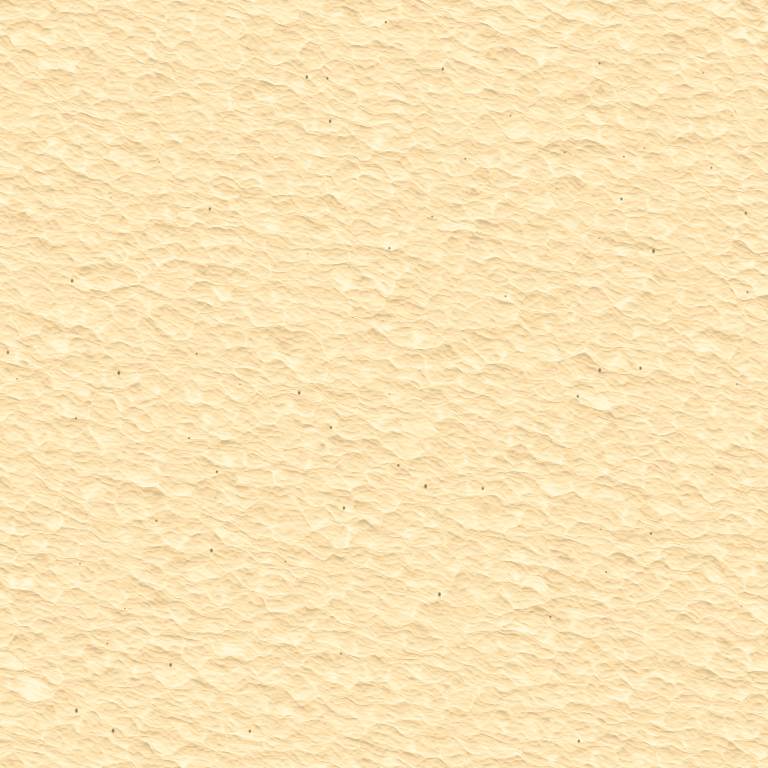
Give the GLSL for this texture, as a WebGL 2 fragment shader.

```glsl
#version 300 es
precision highp float;

uniform vec2 u_resolution;
out vec4 fragColor;

#define RIPPLE_ANGLE -0.33
#define RIPPLE_CELLS vec2(25.0, 52.0)
#define WRINKLE_CELLS vec2(56.0, 118.0)
#define GRAIN_CELLS vec2(135.0, 235.0)
#define RIPPLE_GAIN 1.35
#define WRINKLE_GAIN 1.65
#define GRAIN_GAIN 2.0
#define CREST_GAIN 2.9
#define CONTRAST 1.35
#define SPECK_CELLS 17.0
#define SPECK_SHARE 0.22
#define SPECK_COLOR vec3(0.50, 0.41, 0.29)

const vec3 SAND[6] = vec3[6](
    vec3(0.94, 0.82, 0.62), vec3(0.98, 0.87, 0.67), vec3(1.00, 0.90, 0.71),
    vec3(1.00, 0.93, 0.75), vec3(1.00, 0.95, 0.79), vec3(1.00, 0.97, 0.84));

vec2 hash2(vec2 p) {
    vec3 q = fract(p.xyx * vec3(0.1031, 0.1030, 0.0973));
    q += dot(q, q.yzx + 33.33);
    return fract((q.xx + q.yz) * q.zy);
}

// Soft cellular noise: xy = slope towards the cell centre, z = crest between cells
vec3 cellSlope(vec2 p, float sharpness) {
    vec2 base = floor(p);
    vec2 slope = vec2(0.0);
    float total = 0.0, squares = 0.0;
    for (int y = -1; y <= 1; y++) {
        for (int x = -1; x <= 1; x++) {
            vec2 cell = base + vec2(x, y);
            vec2 toCentre = cell + hash2(cell) - p;
            float weight = exp(-sharpness * dot(toCentre, toCentre));
            slope += weight * toCentre;
            total += weight;
            squares += weight * weight;
        }
    }
    return vec3(slope / total, 1.0 - squares / (total * total));
}

// Bends the ripples so that their crests meander
vec2 meander(vec2 p) {
    vec2 drift = cellSlope(p * vec2(11.0, 15.0) + 5.3, 4.0).xy;
    vec2 bend = cellSlope(p * vec2(43.0, 50.0) + 21.7, 5.0).xy;
    float wave = sin(p.x * 131.0 + 4.0 * sin(p.y * 31.0)) * 0.0016;
    return p + drift * 0.012 + bend * 0.0075 + vec2(0.0, wave);
}

// Light falls from above and slightly from the left
float lit(vec2 slope) {
    return dot(slope, vec2(-0.25, 1.0));
}

vec3 sandColor(float tone) {
    float t = clamp(tone, 0.0, 4.999);
    int i = int(t);
    vec3 color = mix(SAND[i], SAND[i + 1], fract(t));
    return color * (1.0 + 0.06 * clamp(tone, -1.5, 0.0));
}

// Sparse dark grains with soft edges
float specks(vec2 uv) {
    vec2 p = uv * SPECK_CELLS;
    vec2 cell = floor(p);
    vec2 kind = hash2(cell + 71.0);
    vec2 offset = p - cell - mix(vec2(0.15), vec2(0.85), hash2(cell + 13.0));
    float radius = mix(0.022, 0.046, kind.y * kind.y);
    float dist = length(offset * mix(vec2(0.8, 1.2), vec2(1.2, 0.8), kind.y));
    float shape = 1.0 - smoothstep(radius * 0.2, radius * 1.3, dist);
    return shape * step(kind.x, SPECK_SHARE) * mix(0.4, 0.9, kind.y);
}

void main() {
    vec2 uv = gl_FragCoord.xy / u_resolution.y;
    float c = cos(RIPPLE_ANGLE), s = sin(RIPPLE_ANGLE);
    vec2 along = vec2(c * uv.x + s * uv.y, c * uv.y - s * uv.x);
    vec2 p = meander(along);

    // Relief at three sizes
    vec3 ripple = cellSlope(p * RIPPLE_CELLS, 14.0);
    vec3 wrinkle = cellSlope(p * WRINKLE_CELLS + 40.0, 10.0);
    vec3 grain = cellSlope(mix(along, p, 0.5) * GRAIN_CELLS + 90.0, 8.0);

    // Patches where the relief grows stronger or fades
    vec2 patches = cellSlope(along * vec2(9.0, 16.0) + 60.0, 4.0).xy;
    float strength = 1.0 + 0.6 * patches.x;

    float light = RIPPLE_GAIN * strength * lit(ripple.xy)
                + WRINKLE_GAIN * strength * lit(wrinkle.xy)
                + GRAIN_GAIN * lit(grain.xy);
    float crest = ripple.z * smoothstep(-0.25, 0.2, lit(ripple.xy));
    light += CREST_GAIN * strength * (crest - 0.10);

    vec3 color = sandColor(2.1 + CONTRAST * light);
    fragColor = vec4(mix(color, SPECK_COLOR, specks(uv)), 1.0);
}
```
